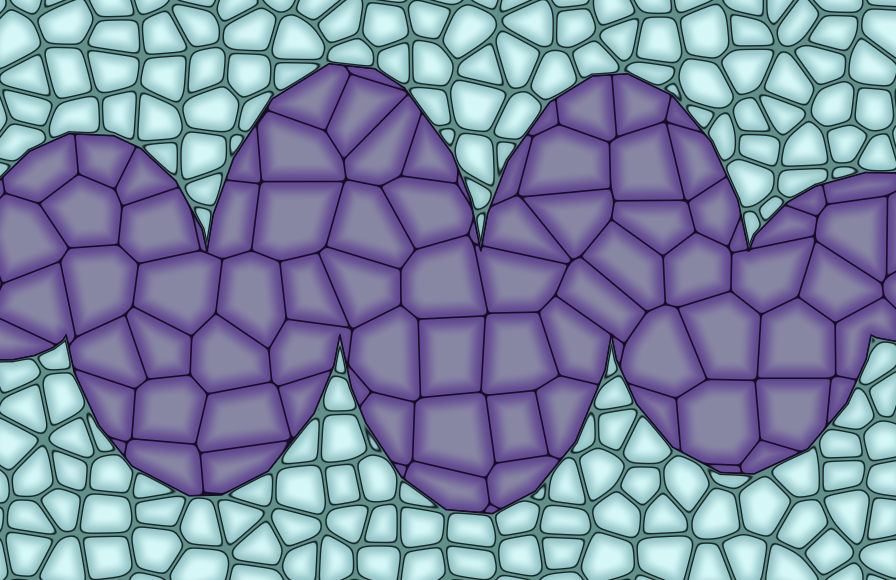
This pattern is drawn by a WebGL 2 fragment shader. Its source:

```glsl
#version 300 es
precision highp float;
// A wavy band of angular violet cells lying in a bed of rounded pale pebbles.
// Faceted lobes give a signed distance to the band; inside and outside are
// filled with jittered Voronoi cells whose edge distance drives the shading.

uniform vec2 u_resolution;
out vec4 fragColor;

// Lobe k spans notch k to notch k + 2; even lobes hang down, odd ones rise.
const float notchX[11] = float[11](-0.12, -0.056, 0.114, 0.357, 0.586, 0.829,
                                   1.054, 1.291, 1.502, 1.767, 1.97);
const float lobeReach[9] = float[9](0.044, 0.205, 0.279, 0.325, 0.311, 0.307,
                                    0.241, 0.137, 0.025);

vec2 hash22(vec2 p) {
    vec3 q = fract(p.xyx * vec3(0.1031, 0.1030, 0.0973));
    q += dot(q, q.yzx + 33.33);
    return fract((q.xx + q.yz) * q.zy);
}

float segmentDistance(vec2 p, vec2 a, vec2 b) {
    vec2 ab = b - a;
    return length(p - a - ab * clamp(dot(p - a, ab) / dot(ab, ab), 0.0, 1.0));
}

// Corner i of nine facets along the outline of a lobe
vec2 lobeCorner(int lobe, int i) {
    float left = notchX[lobe], right = notchX[lobe + 2];
    float side = (lobe & 1) == 1 ? 1.0 : -1.0;
    float angle = (float(i) / 9.0 - 0.5) * 3.14159;
    if (i > 0 && i < 9)
        angle += 0.16 * (hash22(vec2(lobe, i) + 3.0).x - 0.5);
    float rise = lobeReach[lobe] * pow(max(cos(angle), 0.0), 1.35);
    return vec2(mix(left, right, 0.5 + 0.5 * sin(angle)),
                0.495 + side * (0.073 + rise));
}

// Signed distance to the band outline, positive inside
float bandDistance(vec2 p) {
    float nearest = 1.0, inside = 1.0;
    for (int lobe = 0; lobe < 9; lobe++) {
        float side = (lobe & 1) == 1 ? 1.0 : -1.0;
        vec2 a = lobeCorner(lobe, 0);
        for (int i = 1; i <= 9; i++) {
            vec2 b = lobeCorner(lobe, i);
            nearest = min(nearest, segmentDistance(p, a, b));
            if (p.x >= a.x && p.x < b.x) {
                float edgeY = mix(a.y, b.y, (p.x - a.x) / (b.x - a.x));
                if (side * (p.y - edgeY) > 0.0) inside = -1.0;
            }
            a = b;
        }
    }
    return nearest * inside;
}

vec2 cellSeed(vec2 cell, vec2 size, float jitter) {
    return (cell + 0.5 + jitter * (hash22(cell + 17.0) - 0.5)) * size;
}

// Smooth minimum of the distances to all cell edges and to the wall
float cellEdge(vec2 p, vec2 size, float jitter, float rounding, float wall) {
    vec2 home = floor(p / size), owner = home, seed = vec2(0.0);
    float best = 1e9;
    for (int j = -1; j <= 1; j++)
        for (int i = -1; i <= 1; i++) {
            vec2 cell = home + vec2(i, j);
            vec2 s = cellSeed(cell, size, jitter);
            float d = dot(p - s, p - s);
            if (d < best) { best = d; owner = cell; seed = s; }
        }
    float sum = exp(-wall / rounding);
    for (int j = -2; j <= 2; j++)
        for (int i = -2; i <= 2; i++) {
            if (i == 0 && j == 0) continue;
            vec2 s = cellSeed(owner + vec2(i, j), size, jitter);
            float d = dot(0.5 * (seed + s) - p, normalize(s - seed));
            sum += exp(-d / rounding);
        }
    return -rounding * log(sum);
}

void main() {
    vec2 p = gl_FragCoord.xy / u_resolution.y;
    float pixel = 1.0 / u_resolution.y;
    float band = bandDistance(p);
    float wall = abs(band);

    // Violet cells: grey plateau, saturated rim, dark seams
    float edge = cellEdge(p, vec2(0.1177, 0.112), 0.72, 0.0018, wall);
    vec3 violet = mix(vec3(0.38, 0.28, 0.57), vec3(0.53, 0.525, 0.64),
                      smoothstep(0.0, 0.034, edge));
    float seam = clamp((0.0014 - edge) / pixel + 0.5, 0.0, 1.0);
    violet = mix(violet, vec3(0.09, 0.05, 0.14), seam);

    // Pebbles: bright middle, thin outline, teal mortar
    float stone = cellEdge(p, vec2(0.078, 0.07), 0.75, 0.004, wall) - 0.003;
    vec3 pebble = mix(vec3(0.58, 0.77, 0.78), vec3(0.84, 0.97, 0.97),
                      smoothstep(0.0, 0.027, stone));
    vec3 bed = mix(vec3(0.38, 0.56, 0.54), pebble,
                   clamp(stone / pixel + 0.5, 0.0, 1.0));
    float outline = clamp((0.0012 - abs(stone)) / pixel + 0.5, 0.0, 1.0);
    bed = mix(bed, vec3(0.09, 0.15, 0.15), outline);

    // Join both fills and ink the border between them
    vec3 color = mix(bed, violet, clamp(band / pixel + 0.5, 0.0, 1.0));
    float border = clamp((0.0013 - wall) / pixel + 0.5, 0.0, 1.0);
    fragColor = vec4(mix(color, vec3(0.09, 0.05, 0.14), border), 1.0);
}
```
